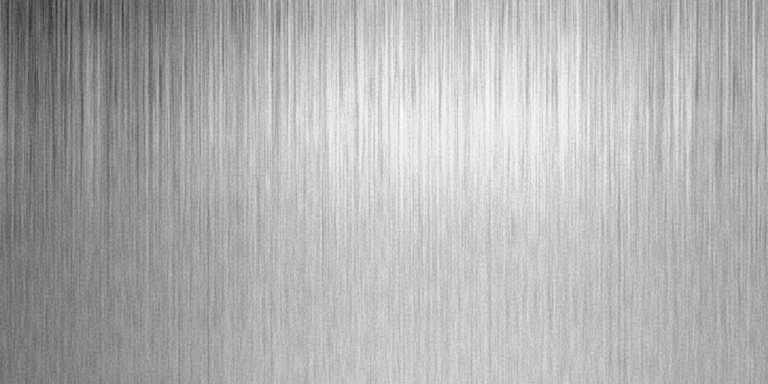
Write a Shadertoy shader that draws this texture.

```glsl
vec2 gradientAt(vec2 cell) {
    vec3 h = fract(cell.xyx * vec3(0.1031, 0.1030, 0.0973));
    h += dot(h, h.yzx + 33.33);
    float angle = 6.2832 * fract((h.x + h.y) * h.z);
    return vec2(cos(angle), sin(angle));
}

// Gradient noise, roughly -0.7 to 0.7
float noise(vec2 p) {
    vec2 i = floor(p), f = p - i;
    vec2 u = f * f * f * (f * (f * 6.0 - 15.0) + 10.0);
    vec2 e = vec2(1, 0);
    float low = mix(dot(gradientAt(i), f), dot(gradientAt(i + e.xy), f - e.xy), u.x);
    float high = mix(dot(gradientAt(i + e.yx), f - e.yx), dot(gradientAt(i + e.xx), f - e.xx), u.x);
    return mix(low, high, u.y);
}

// Broad reflection: dark left side, soft highlight right of centre
float sheen(vec2 uv) {
    float light = mix(0.44, 0.77, smoothstep(-0.1, 0.56, uv.x));
    light -= 0.12 * smoothstep(0.66, 1.02, uv.x);
    vec2 d = (uv - vec2(0.6, 0.68)) / vec2(0.3, 0.22);
    light += 0.15 * exp(-dot(d, d));
    light -= 0.09 * smoothstep(0.6, 1.0, uv.y) * (1.0 - smoothstep(0.15, 0.6, uv.x));
    return light - 0.03 * smoothstep(0.85, 1.0, uv.y);
}

void mainImage(out vec4 fragColor, in vec2 fragCoord) {
    vec2 uv = fragCoord / iResolution.xy;
    vec2 p = fragCoord / iResolution.y;
    float upper = smoothstep(0.1, 0.95, uv.y);

    // Long brushed lines, strongest near the top
    float lines = 0.13 * noise(p * vec2(157.0, 1.7) + 17.3);
    lines += 0.08 * noise(p * vec2(83.0, 1.1) + 51.7);
    lines += 0.03 * noise(p * vec2(19.0, 0.6) + 83.1);

    // Short strokes and fine grain
    float strokes = 0.07 * noise(p * vec2(171.0, 17.0) + 29.6);
    float grain = 0.08 * noise(p * vec2(181.0, 143.0) + 7.9);

    // Thin dark scratches
    float scratch = smoothstep(0.14, 0.42, noise(p * vec2(131.0, 5.3) + 61.4));

    float value = sheen(uv) + 0.01;
    value += lines * mix(0.4, 1.4, upper) + strokes + grain;
    value -= scratch * mix(0.03, 0.09, upper);

    // Roll off the brightest part
    value -= 0.5 * max(value - 0.91, 0.0);
    fragColor = vec4(vec3(clamp(value, 0.0, 1.0)), 1.0);
}
```
